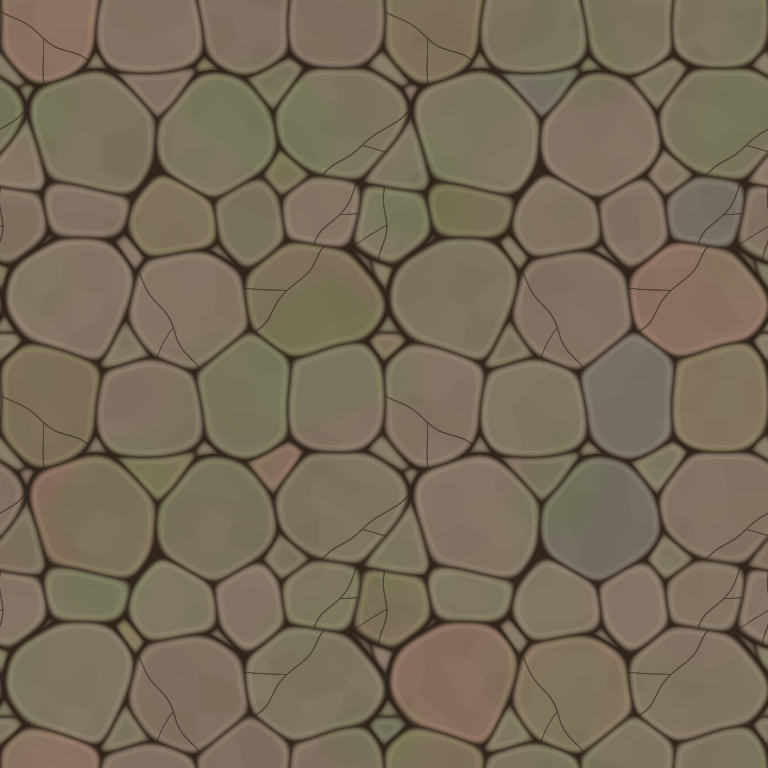
Reproduce this texture procedurally as a Shadertoy shader.

```glsl
const float TAU = 6.2831853;
const float REPEATS = 2.0;             // layout repeats across and down
const int ROWS = 4;                    // courses per repeat, from the bottom
const float ROW_COUNT[4] = float[4](3.0, 5.0, 3.0, 4.0);
const float ROW_HEIGHT[4] = float[4](0.21, 0.44, 0.66, 0.955);
const float ROW_PHASE[4] = float[4](0.16, 0.24, 0.227, 0.143);
const float ROW_RADIUS[4] = float[4](0.165, 0.125, 0.163, 0.16);
const vec2 JITTER = vec2(0.24, 0.045);  // sideways in stone widths, upward in repeats
const float FILLER_RISE = 0.115;        // lengths are fractions of a repeat
const vec2 FILLER_RADIUS = vec2(-0.12, 0.11); // negative ones mostly vanish
const float BIG_SHARPNESS = 95.0;       // higher gives squarer corners
const float SMALL_SHARPNESS = 210.0;
const float GAP_INNER = -0.005;
const float GAP_OUTER = 0.0095;
const float RIM_INSET = 0.0145;
const float RIM_WIDTH = 0.005;
const float CRACK_WIDTH = 0.0006;
const float CRACKED_SHARE = 0.35;
const float MOSS_AMOUNT = 0.4;
const vec3 GROOVE = vec3(0.19, 0.145, 0.105);
const vec3 BROWN = vec3(0.505, 0.44, 0.38);
const vec3 OLIVE = vec3(0.48, 0.45, 0.36);
const vec3 RUST = vec3(0.535, 0.43, 0.365);
const vec3 SLATE = vec3(0.46, 0.425, 0.385);
const vec3 OCHRE = vec3(0.485, 0.435, 0.335);
const vec3 MOSS = vec3(0.41, 0.46, 0.31);
const vec3 RIM_LIGHT = vec3(0.04, 0.04, 0.033);

vec3 hash3(vec3 p) {
    p = fract(p * vec3(0.1031, 0.1030, 0.0973) + 0.137);
    p += dot(p, p.yxz + 33.33);
    return fract((p.xxy + p.yxx) * p.zyx);
}

// Wrapping cellular noise; sharpness turns soft clouds into flat facets
float blotches(vec2 uv, float cells, float sharpness) {
    vec2 p = uv * cells, base = floor(p);
    float total = 0.0, weight = 0.0;
    for (int y = -1; y <= 1; y++)
    for (int x = -1; x <= 1; x++) {
        vec2 cell = base + vec2(x, y);
        vec3 h = hash3(vec3(mod(cell, cells), cells + 40.0));
        vec2 away = cell + h.xy - p;
        float w = exp(-sharpness * dot(away, away));
        total += w * h.z;
        weight += w;
    }
    return total / max(weight, 1e-9);
}

int rowIndex(float row) { return int(mod(row + 0.5, float(ROWS))); }

// Random triple for a stone, wrapping after the given number of repeats
vec3 stoneHash(vec3 id, float repeats, float seed) {
    vec2 period = repeats * vec2(ROW_COUNT[rowIndex(id.y)], ROWS);
    return hash3(vec3(floor(mod(id.xy + 0.5, period)), id.z + seed));
}

// Stone centre and radius: kind 0 is a main stone, 1 and 2 fill the junctions
vec3 stoneSite(vec3 id) {
    int i = rowIndex(id.y);
    vec3 h = stoneHash(id, 1.0, 0.0);
    float side = id.z < 0.5 ? 0.0 : 3.0 - 2.0 * id.z;
    float column = id.x + 0.5 * abs(side) + (h.x - 0.5) * JITTER.x;
    float x = column / ROW_COUNT[i] + ROW_PHASE[i];
    float y = floor((id.y + 0.5) / float(ROWS)) + ROW_HEIGHT[i];
    y += side * FILLER_RISE + (h.y - 0.5) * JITTER.y;
    float radius = ROW_RADIUS[i] + 0.016 * (h.z - 0.5);
    return vec3(x, y, id.z < 0.5 ? radius : mix(FILLER_RADIUS.x, FILLER_RADIUS.y, h.z));
}

vec3 nearbyId(vec2 p, int x, int y, int kind) {
    float row = floor((p.y - 0.065) * float(ROWS)) + float(y);
    int i = rowIndex(row);
    return vec3(floor((p.x - ROW_PHASE[i]) * ROW_COUNT[i]) + float(x), row, kind);
}

float power(vec2 p, vec3 site) {
    vec2 d = p - site.xy;
    return dot(d, d) - site.z * abs(site.z);
}

// Rounded distance to the stone's edge; also returns the stone it lies in
float stoneDistance(vec2 p, out vec3 stone, out vec3 id) {
    float nearest = 1e9, sum = 1e-9;
    for (int y = -2; y <= 2; y++)
    for (int x = -2; x <= 2; x++)
    for (int kind = 0; kind < 3; kind++) {
        vec3 other = nearbyId(p, x, y, kind), site = stoneSite(other);
        float value = power(p, site);
        if (value < nearest) { nearest = value; stone = site; id = other; }
    }
    float sharpness = id.z < 0.5 ? BIG_SHARPNESS : SMALL_SHARPNESS;
    for (int y = -2; y <= 2; y++)
    for (int x = -2; x <= 2; x++)
    for (int kind = 0; kind < 3; kind++) {
        vec3 site = stoneSite(nearbyId(p, x, y, kind));
        float span = distance(site.xy, stone.xy);
        if (span > 1e-4) sum += exp(-sharpness * (power(p, site) - nearest) / (2.0 * span));
    }
    return -log(sum) / sharpness;
}

// Wavering chord with one side branch on some of the main stones
float crackMask(vec2 q, float radius, vec3 id, float pixel) {
    vec3 h = stoneHash(id, 1.0, 10.0);
    if (id.z > 0.5 || h.x > CRACKED_SHARE) return 0.0;
    vec2 normal = vec2(cos(TAU * h.y), sin(TAU * h.y));
    float along = dot(q, vec2(-normal.y, normal.x));
    float across = dot(q, normal) - radius * mix(0.15, 0.55, h.z) + 0.006 * sin(along * 38.0 + TAU * h.z);
    float branch = abs(along - 0.7 * across - 0.02) + max(-across, 0.0);
    return 1.0 - smoothstep(CRACK_WIDTH, CRACK_WIDTH + pixel, min(abs(across), branch));
}

void mainImage(out vec4 fragColor, in vec2 fragCoord) {
    vec2 uv = fragCoord / iResolution.xy, p = uv * REPEATS;
    p += 0.004 * sin(TAU * (p.yx * 4.0 + p * 2.0));
    vec3 stone, id;
    float d = stoneDistance(p, stone, id);
    // Each stone's own tint, varying between repeats
    vec3 h = stoneHash(id, REPEATS, 20.0);
    vec3 color = mix(BROWN, OLIVE, smoothstep(0.45, 0.75, h.x));
    if (h.y < 0.2) color = h.y < 0.07 ? RUST : h.y < 0.13 ? SLATE : OCHRE;
    color += 0.02 * (h.z - 0.5);
    // Moss and faint painted facets
    color = mix(color, MOSS, MOSS_AMOUNT * smoothstep(0.55, 0.9, blotches(uv, 9.0, 5.0)));
    color += 0.022 * (blotches(uv, 22.0, 18.0) - 0.5);
    // Rim light, cracks and grooves
    float rim = (d - RIM_INSET) / RIM_WIDTH;
    color += RIM_LIGHT * exp(-rim * rim);
    color = mix(color, GROOVE, 0.6 * crackMask(p - stone.xy, stone.z, id, REPEATS / iResolution.y));
    fragColor = vec4(mix(GROOVE, color, smoothstep(GAP_INNER, GAP_OUTER, d)), 1.0);
}
```
